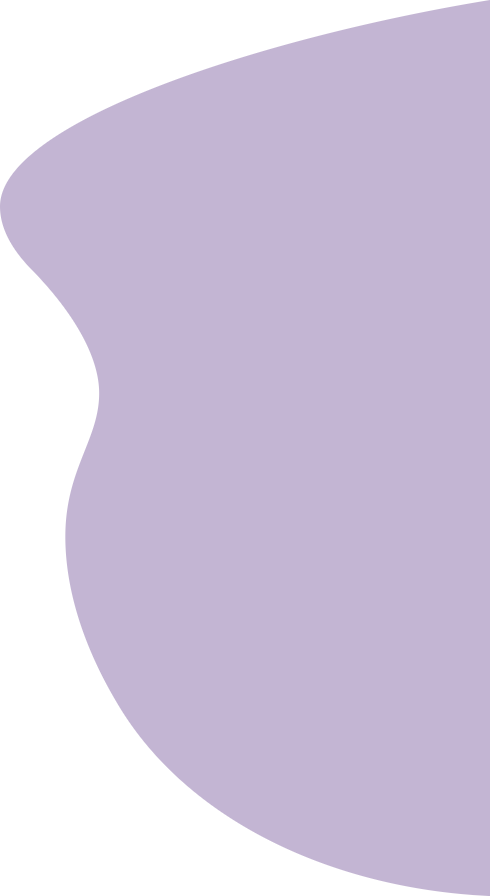
A Shadertoy shader for this background:

```glsl
// A flat lavender blob with a wavy left edge, filling the right side of a white canvas.

const vec3 PAPER = vec3(1.0);
const vec3 LAVENDER = vec3(0.765, 0.710, 0.827);
const vec2 DESIGN = vec2(420.0, 768.0);   // canvas extent in design units, y down
const int SEGMENTS = 6;
const int SOLVE_STEPS = 18;

// Chain of cubic Beziers running down the edge: anchor, handle, handle, anchor...
const vec2 EDGE[19] = vec2[19](
    vec2(420, 0),   vec2(230, 31),  vec2(0, 104),
    vec2(0, 177),   vec2(0, 198),   vec2(13, 217),
    vec2(28, 232),  vec2(62, 267),  vec2(85, 305),
    vec2(85, 337),  vec2(85, 377),  vec2(56, 402),
    vec2(56, 460),  vec2(56, 510),  vec2(75, 560),
    vec2(100, 602), vec2(159, 703), vec2(285, 762),
    vec2(420, 768));

vec2 bezier(vec2 a, vec2 b, vec2 c, vec2 d, float t) {
    float s = 1.0 - t;
    return s * s * s * a + 3.0 * s * t * (s * b + t * c) + t * t * t * d;
}

vec2 bezierTangent(vec2 a, vec2 b, vec2 c, vec2 d, float t) {
    float s = 1.0 - t;
    return s * s * (b - a) + 2.0 * s * t * (c - b) + t * t * (d - c);
}

// Approximate signed distance to the edge, positive to its right
float edgeDistance(vec2 p) {
    // Every segment descends, so height alone selects one
    int first = 0;
    for (int i = 1; i < SEGMENTS; i++) {
        if (p.y >= EDGE[3 * i].y) first = 3 * i;
    }
    vec2 a = EDGE[first], b = EDGE[first + 1];
    vec2 c = EDGE[first + 2], d = EDGE[first + 3];

    // Bisect for the curve parameter at this height
    float low = 0.0, high = 1.0;
    for (int i = 0; i < SOLVE_STEPS; i++) {
        float middle = 0.5 * (low + high);
        if (bezier(a, b, c, d, middle).y < p.y) low = middle;
        else high = middle;
    }
    float t = 0.5 * (low + high);
    vec2 tangent = normalize(bezierTangent(a, b, c, d, t));
    return (p.x - bezier(a, b, c, d, t).x) * tangent.y;
}

void mainImage(out vec4 fragColor, in vec2 fragCoord) {
    vec2 uv = fragCoord / iResolution.xy;
    vec2 p = vec2(uv.x, 1.0 - uv.y) * DESIGN;

    // One-pixel soft edge
    float pixel = DESIGN.y / iResolution.y;
    float cover = clamp(edgeDistance(p) / pixel + 0.5, 0.0, 1.0);
    fragColor = vec4(mix(PAPER, LAVENDER, cover), 1.0);
}
```
